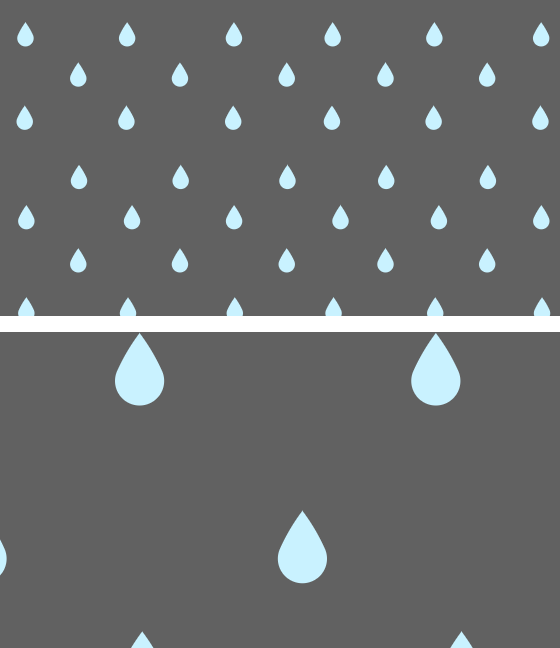
Top, the full canvas; bottom, a detail of the centre.
Write a Shadertoy shader that draws this pattern.

```glsl
// Staggered rows of pale blue raindrops on a flat grey ground.

#define UNITS 432.0        // layout units per canvas height
#define PITCH 140.0        // mean spacing between drops in a row
#define RADIUS 11.2        // radius of the round body
#define TIP 1.95           // tip height above body centre, in radii
#define FLANK 8.0          // radius of the side arcs, in radii
#define GROUND vec3(0.38, 0.38, 0.38)
#define WATER vec3(0.79, 0.95, 1.00)

const int ROWS = 7;
const int COLS = 6;

// Body centre of each row below the top edge, and its first drop
const float rowDepth[ROWS] = float[](52.3, 107.3, 166.3, 247.3, 302.3, 361.3, 428.3);
const float rowStart[ROWS] = float[](34.8, 107.0, 33.8, 108.0, 36.0, 107.0, 36.0);

// Uneven spacing: a three-drop rhythm, except in one irregular row
const float rhythm[3] = float[](0.0, -1.0, 5.0);
const float irregular[COLS] = float[](0.0, 4.5, 4.0, 9.5, 4.0, 4.0);

// Signed distance to a drop: a circle with two tangent arcs meeting at the tip
float dropDistance(vec2 p) {
    p = vec2(abs(p.x), p.y) / RADIUS;
    float reach = FLANK - 1.0;
    float s = (FLANK * FLANK - reach * reach - TIP * TIP) / (2.0 * reach * TIP);
    vec2 joint = vec2(sqrt(1.0 - s * s), s);
    bool onFlank = p.y * joint.x > p.x * joint.y;
    float d = onFlank ? length(p + reach * joint) - FLANK : length(p) - 1.0;
    return d * RADIUS;
}

void mainImage(out vec4 fragColor, in vec2 fragCoord) {
    float pixel = UNITS / iResolution.y;
    vec2 p = fragCoord * pixel;

    // Nearest drop over all rows
    float d = UNITS;
    for (int row = 0; row < ROWS; row++) {
        for (int col = 0; col < COLS; col++) {
            float shift = row == 4 ? irregular[col] : rhythm[col % 3];
            // Each full rhythm spans exactly three pitches
            float x = rowStart[row] + float(col) * PITCH + shift;
            d = min(d, dropDistance(p - vec2(x, UNITS - rowDepth[row])));
        }
    }

    float coverage = clamp(0.5 - d / pixel, 0.0, 1.0);
    fragColor = vec4(mix(GROUND, WATER, coverage), 1.0);
}
```
